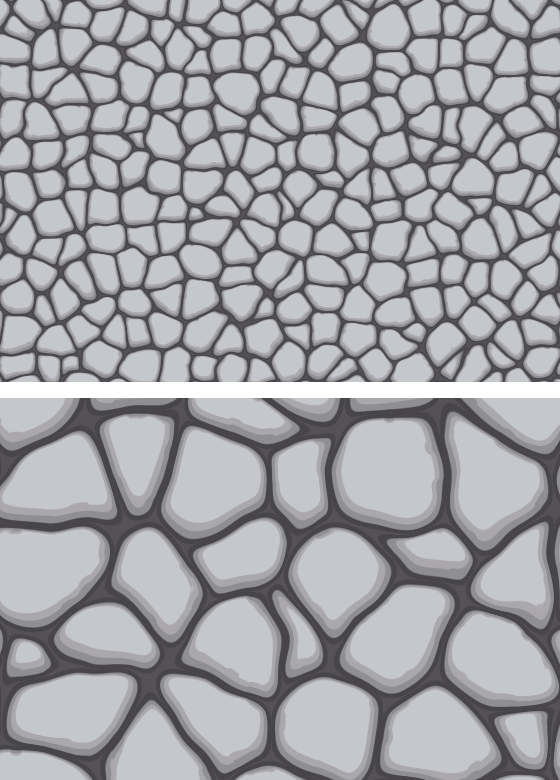
Top, the full canvas; bottom, a detail of the centre.
A Shadertoy shader for this texture:

```glsl
const float ROWS = 12.3;        // stones per canvas height
const float JITTER = 0.84;      // scatter of the stone centres
const float GAP = 0.038;        // half width of the mortar joint
const vec3 INSETS = vec3(0.0, 0.040, 0.082);  // body, bevel, face
const vec3 LIFTS = vec3(0.0, 0.028, 0.060);   // upward shift of each layer

const vec3 MORTAR = vec3(0.33, 0.32, 0.33);
const vec3 SHADOW = vec3(0.28, 0.27, 0.29);
const vec3 BODY = vec3(0.56, 0.56, 0.57);
const vec3 BEVEL = vec3(0.67, 0.66, 0.68);
const vec3 FACE = vec3(0.77, 0.78, 0.80);

float hash(vec2 p) {
    return fract(sin(dot(p, vec2(127.1, 311.7))) * 43758.55);
}

float noise(vec2 p) {
    vec2 cell = floor(p), f = fract(p);
    f = f * f * (3.0 - 2.0 * f);
    float low = mix(hash(cell), hash(cell + vec2(1, 0)), f.x);
    float high = mix(hash(cell + vec2(0, 1)), hash(cell + vec2(1, 1)), f.x);
    return mix(low, high, f.y);
}

// Stone centre in xy, size weight in z
vec3 stoneSeed(vec2 cell) {
    vec2 scatter = vec2(hash(cell), hash(cell + 37.3)) - 0.5;
    return vec3(cell + 0.5 + JITTER * scatter, hash(cell + 71.9));
}

float power(vec2 p, vec3 seed, float sizeSpread) {
    vec2 d = p - seed.xy;
    return dot(d, d) - sizeSpread * seed.z;
}

// Rounded distance to the stone border, once for each lifted layer
vec3 stoneLayers(vec2 p, vec3 lifts, float sizeSpread) {
    vec2 base = floor(p), ownCell = base;
    float nearest = 1e3;
    for (int y = -2; y <= 2; y++)
    for (int x = -2; x <= 2; x++) {
        vec2 cell = base + vec2(x, y);
        float d = power(p, stoneSeed(cell), sizeSpread);
        if (d < nearest) {
            nearest = d;
            ownCell = cell;
        }
    }

    // Smooth minimum over the borders with all neighbours
    vec3 own = stoneSeed(ownCell);
    float rounding = mix(0.042, 0.080, own.z);
    vec3 sum = vec3(0.0);
    for (int y = -2; y <= 2; y++)
    for (int x = -2; x <= 2; x++) {
        vec2 cell = base + vec2(x, y);
        if (cell == ownCell) continue;
        vec3 other = stoneSeed(cell);
        vec2 toOther = other.xy - own.xy;
        float span = max(length(toOther), 0.01);
        float border = (power(p, other, sizeSpread) - nearest) / (2.0 * span);
        sum += exp(-(border + lifts * toOther.y / span) / rounding);
    }
    return -rounding * log(sum);
}

float cover(float d, float blur) {
    return smoothstep(-blur, blur, d);
}

void mainImage(out vec4 fragColor, in vec2 fragCoord) {
    vec2 p = fragCoord / iResolution.y * ROWS + 20.0;
    float blur = 0.75 * ROWS / iResolution.y;

    // Uneven outlines
    vec2 warp = vec2(noise(p * 2.3), noise(p * 2.3 + 53.0)) - 0.5;
    vec3 layers = stoneLayers(p + 0.16 * warp, LIFTS, 0.32);
    layers -= GAP + INSETS;

    // Small chips along the rims
    float chip = smoothstep(0.66, 0.90, noise(p * 5.5 + 11.0));
    layers -= chip * vec3(0.006, 0.022, 0.032);

    // Mortar, contact shadow, then the stone from the base up
    vec3 color = mix(MORTAR, SHADOW, cover(layers.x + 0.045, blur));
    color = mix(color, BODY, cover(layers.x, blur));
    color = mix(color, BEVEL, cover(min(layers.y, layers.x), blur));
    color = mix(color, FACE, cover(min(layers.z, layers.x), blur));
    fragColor = vec4(color, 1.0);
}
```
